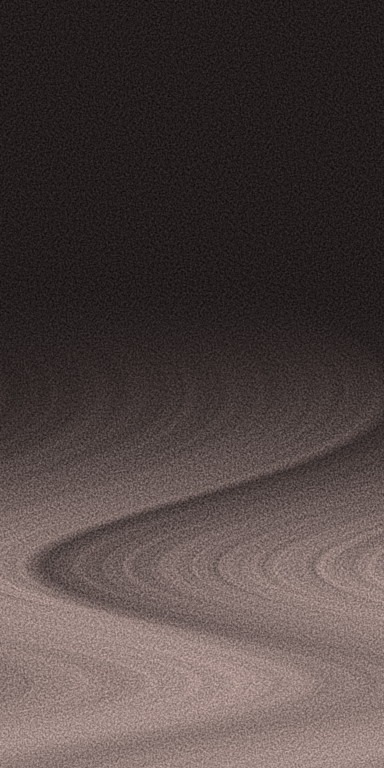
A WebGL 2 fragment shader for this background:

```glsl
#version 300 es
precision highp float;
// Grainy folds of rose-grey silk rising out of near-black.
// A horizontal wave, tightening downwards, bends a repeating sawtooth shade
// into creases; fine streaks follow the same flow, and grain covers it all.

uniform vec2 u_resolution;
out vec4 outColor;

const float PI = 3.14159265;

const vec3 SHADOW = vec3(0.137, 0.113, 0.112);
const vec3 SILK = vec3(0.675, 0.583, 0.562);

// Depth is 0 at the top edge and 1 at the bottom edge.
const float FADE_START = 0.36;
const float FADE_END = 0.85;

const float BEND_DEPTH = 0.51;    // depth of the first rightward bend
const float BEND_RATE = 3.07;     // half waves per unit of depth
const float BEND_GROWTH = 5.77;   // tightening of the wave below the bend
const float WAVE_CENTRE = 0.58;
const float WAVE_WIDTH = 0.47;

const float FOLD_PERIOD = 1.02;
const float FOLD_FALLOFF = 2.5;
const vec2 FOLD_SHADE = vec2(0.56, 0.27);  // upper, lower folds
const vec2 FOLD_SOFTNESS = vec2(0.07, 0.4);

const float STREAK_STRENGTH = 0.34;
const float GRAIN_SCALE = 171.0;
const vec2 GRAIN_STRENGTH = vec2(0.09, 0.18);  // in shadow, on silk

vec2 gradientAt(vec2 cell) {
    vec3 q = fract(cell.xyx * vec3(0.1031, 0.1030, 0.0973));
    q += dot(q, q.yzx + 33.33);
    float angle = 2.0 * PI * fract((q.x + q.y) * q.z);
    return vec2(cos(angle), sin(angle));
}

float gradientNoise(vec2 p) {
    vec2 cell = floor(p);
    vec2 f = p - cell;
    vec2 w = f * f * f * (f * (f * 6.0 - 15.0) + 10.0);
    vec2 e = vec2(1.0, 0.0);
    float a = dot(gradientAt(cell), f);
    float b = dot(gradientAt(cell + e.xy), f - e.xy);
    float c = dot(gradientAt(cell + e.yx), f - e.yx);
    float d = dot(gradientAt(cell + e.xx), f - e.xx);
    return mix(mix(a, b, w.x), mix(c, d, w.x), w.y);
}

float wavePhase(float depth) {
    float d = depth - BEND_DEPTH;
    float below = max(d, 0.0);
    return PI * (BEND_RATE * d + BEND_GROWTH * below * below);
}

// Dark at each crease, fading to the right; softness blurs its left side.
float foldShade(float flow, float softness) {
    float f = fract(flow / FOLD_PERIOD);
    return mix(exp(-FOLD_FALLOFF * f), 1.0, smoothstep(1.0 - softness, 1.0, f));
}

// Three octaves of thin lines that run along the flow.
float streaks(float flow, float depth) {
    float sum = 0.0;
    float frequency = 17.0;
    float weight = 0.5;
    for (int i = 0; i < 3; i++) {
        sum += weight * gradientNoise(vec2(flow * frequency, depth * 4.0 + float(i) * 19.0));
        frequency *= 2.3;
        weight *= 0.9;
    }
    return sum;
}

float grain(vec2 p) {
    mat2 turn = mat2(0.8, 0.6, -0.6, 0.8);
    vec2 q = turn * p * GRAIN_SCALE;
    return gradientNoise(q) + 0.7 * gradientNoise(turn * q * 1.37 + 71.0);
}

void main() {
    vec2 uv = gl_FragCoord.xy / u_resolution;
    float depth = 1.0 - uv.y;

    // Flow coordinate: constant along each bent line
    float phase = wavePhase(depth);
    float flow = uv.x - WAVE_CENTRE - WAVE_WIDTH * cos(phase);

    // Light grows with depth, then the folds carve into it
    float light = smoothstep(FADE_START, FADE_END, depth);
    float lower = smoothstep(0.74, 0.9, depth);
    float softness = mix(FOLD_SOFTNESS.x, FOLD_SOFTNESS.y, lower);
    float shade = mix(FOLD_SHADE.x, FOLD_SHADE.y, lower);
    light *= 1.0 - shade * foldShade(flow, softness);

    // Streaks show most where the flow turns, less on the steep slopes
    float turning = cos(phase) * cos(phase);
    float streakFade = mix(0.3, 1.0, turning) * mix(1.0, 0.4, lower);
    light *= 1.0 + STREAK_STRENGTH * streakFade * streaks(flow, depth) * 1.6;

    vec3 color = mix(SHADOW, SILK, light);
    float strength = mix(GRAIN_STRENGTH.x, GRAIN_STRENGTH.y, smoothstep(0.0, 0.5, light));
    color += strength * grain(gl_FragCoord.xy / u_resolution.x);
    outColor = vec4(clamp(color, 0.0, 1.0), 1.0);
}
```
